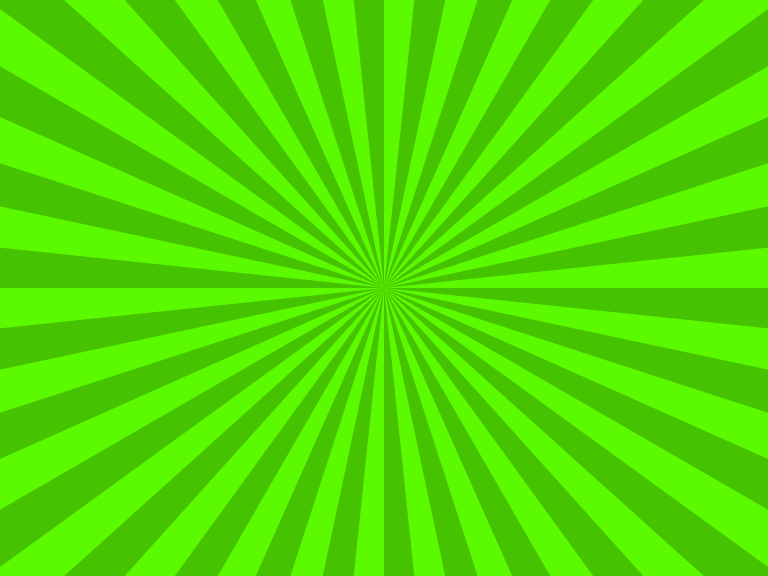
Reproduce this background procedurally as a Shadertoy shader.

```glsl
// Green sunburst: equal wedges of light and dark radiating from the canvas centre.

const vec3 DARK_GREEN = vec3(0.27, 0.76, 0.0);
const vec3 LIGHT_GREEN = vec3(0.36, 0.98, 0.0);
const vec2 BURST_CENTRE = vec2(0.5, 0.5);  // fraction of the canvas
const float RAY_COUNT = 30.0;              // light rays in a full turn
const float EDGE_SOFTNESS = 1.0;           // edge width in output samples

// Signed distance to the nearest ray edge, positive inside a light ray.
float rayDistance(vec2 p) {
    float radius = length(p);
    if (radius < 1e-5) return 0.0;
    float phase = RAY_COUNT * atan(p.y, p.x);
    float edgeAngle = asin(clamp(sin(phase), -1.0, 1.0)) / RAY_COUNT;
    return radius * sin(edgeAngle);
}

void mainImage(out vec4 fragColor, in vec2 fragCoord) {
    // Centred coordinates, one unit per canvas height
    vec2 p = (fragCoord - BURST_CENTRE * iResolution.xy) / iResolution.y;

    // Smoothed coverage blends to an even mix where the rays converge
    float edgeWidth = EDGE_SOFTNESS / iResolution.y;
    float light = clamp(rayDistance(p) / edgeWidth + 0.5, 0.0, 1.0);

    fragColor = vec4(mix(DARK_GREEN, LIGHT_GREEN, light), 1.0);
}
```
